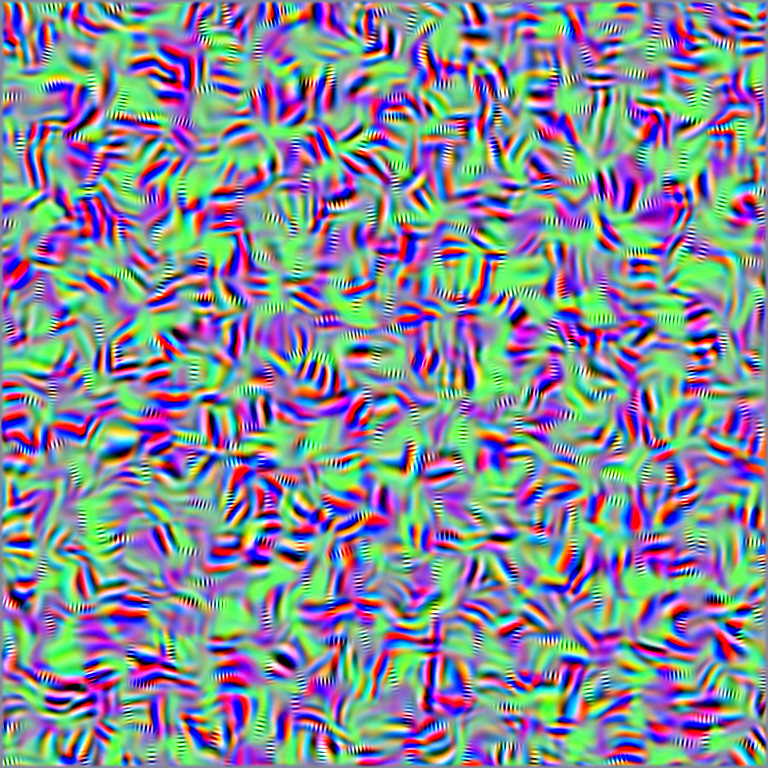
This texture is drawn by a Shadertoy shader. Its source:

```glsl
const vec3  BASE_COLOR    = vec3(0.52, 0.53, 0.61);
const vec3  GREEN_SHIFT   = vec3(-0.25, 1.10, -0.55);
const vec3  STRIPE_GAIN   = vec3(1.15, 0.60, 1.10);
const vec3  CHANNEL_PHASE = vec3(0.0, 1.0, 2.0);
const float PHASE_JITTER  = 1.3;
const float STRIPE_CELLS  = 36.0;   // stripe patches across the canvas
const float STRIPE_FREQ   = 50.0;   // stripe periods across the canvas
const float GREEN_DIP     = 0.45;   // loss of green inside stripe patches
const float MEAN_ENVELOPE = 0.47;
const float AXIS_PULL     = 0.2;    // draws directions to the two axes
const float BLOB_FREQ     = 27.0;
const float WARP_FREQ     = 22.0;
const float WARP_AMOUNT   = 0.009;
const float LADDER_CELLS  = 22.0;
const float LADDER_FREQ   = 190.0;
const float LADDER_CHANCE = 0.6;
const vec2  LADDER_SIZE   = vec2(0.27, 0.11); // along, across; in cells
const float LADDER_GAIN   = 0.62;
const float BORDER_WIDTH  = 0.007;
const float TAU           = 6.2831853;

vec4 hash4(vec2 p) {
    vec4 q = fract(p.xyxy * vec4(0.1031, 0.1030, 0.0973, 0.1099));
    q += dot(q, q.wzxy + 33.33);
    return fract((q.xxyz + q.yzzw) * q.zywx);
}

float cornerSlope(vec2 cell, vec2 offset) {
    float angle = TAU * hash4(cell + 71.0).x;
    return dot(vec2(cos(angle), sin(angle)), offset);
}

float gradientNoise(vec2 p) {
    vec2 i = floor(p), f = fract(p);
    vec2 u = f * f * f * (f * (f * 6.0 - 15.0) + 10.0);
    vec2 e = vec2(1.0, 0.0);
    return mix(mix(cornerSlope(i, f), cornerSlope(i + e, f - e), u.x),
               mix(cornerSlope(i + e.yx, f - e.yx), cornerSlope(i + 1.0, f - 1.0), u.x), u.y);
}

// Overlapping wave packets with a separate phase for each channel
vec3 colorStripes(vec2 uv) {
    vec2 p = uv * STRIPE_CELLS, home = floor(p);
    vec3 sum = vec3(0.0);
    float envelope = 0.0;
    for (int y = -1; y <= 1; y++)
    for (int x = -1; x <= 1; x++) {
        vec2 cell = home + vec2(x, y);
        vec4 place = hash4(cell + 13.0);
        vec4 tone = hash4(cell + 157.0);
        vec2 d = p - cell - place.xy;
        float window = max(0.0, 1.0 - dot(d, d));
        float angle = 0.25 * TAU + 4.0 * gradientNoise(cell * 0.27 + 5.3) + 1.2 * (place.z - 0.5);
        angle -= AXIS_PULL * sin(4.0 * angle);
        float freq = STRIPE_FREQ / STRIPE_CELLS * mix(0.68, 1.3, tone.w);
        float wave = TAU * (freq * dot(d, vec2(cos(angle), sin(angle))) + tone.x);
        float side = tone.y < 0.5 ? -1.0 : 1.0;
        vec3 phase = CHANNEL_PHASE + PHASE_JITTER * (tone.yzx - 0.5);
        float weight = (0.12 + place.w * place.w) * window * window;
        sum += weight * cos(side * wave + phase);
        envelope += weight;
    }
    sum *= STRIPE_GAIN;
    sum.g -= GREEN_DIP * (envelope - MEAN_ENVELOPE);
    return sum;
}

// Small ladders of hairline dashes
vec3 fineLadders(vec2 uv) {
    vec2 p = uv * LADDER_CELLS, home = floor(p);
    vec3 sum = vec3(0.0);
    for (int y = -1; y <= 1; y++)
    for (int x = -1; x <= 1; x++) {
        vec2 cell = home + vec2(x, y);
        vec4 place = hash4(cell + 311.0);
        vec4 tone = hash4(cell + 419.0);
        vec2 d = p - cell - mix(vec2(0.1), vec2(0.9), place.xy);
        float angle = (tone.x < 0.6 ? 0.25 * TAU : 0.0) + 0.6 * (place.z - 0.5);
        vec2 axis = vec2(cos(angle), sin(angle));
        vec2 q = vec2(dot(d, axis), dot(d, vec2(-axis.y, axis.x)));
        q.x += 0.5 * (tone.y - 0.5) * q.y * q.y;
        vec2 r = q / LADDER_SIZE;
        float wave = TAU * (LADDER_FREQ / LADDER_CELLS * mix(0.8, 1.1, tone.z) * q.x + tone.w);
        float shown = step(place.w, LADDER_CHANCE);
        sum += shown * exp(-dot(r, r)) * cos(wave + vec3(0.0, 0.3, 0.6));
    }
    float resolved = smoothstep(1.4, 2.4, iResolution.y / LADDER_FREQ);
    return sum * LADDER_GAIN * resolved;
}

void mainImage(out vec4 fragColor, in vec2 fragCoord) {
    vec2 uv = fragCoord / iResolution.y;
    vec2 warp = vec2(gradientNoise(uv * WARP_FREQ), gradientNoise(uv * WARP_FREQ + 43.7));

    // Calm green blobs between the stripe patches
    float blob = gradientNoise(uv * BLOB_FREQ + warp + 9.1);
    float calm = smoothstep(0.0, 0.45, blob);
    vec3 detail = GREEN_SHIFT * blob;
    detail += colorStripes(uv + WARP_AMOUNT * warp) * (1.0 - 0.6 * calm);
    detail += fineLadders(uv);

    // Fade to the base colour at the canvas edge
    vec2 inset = min(fragCoord, iResolution.xy - fragCoord) / iResolution.y;
    detail *= smoothstep(0.0, BORDER_WIDTH, min(inset.x, inset.y));
    fragColor = vec4(clamp(BASE_COLOR + detail, 0.0, 1.0), 1.0);
}
```
